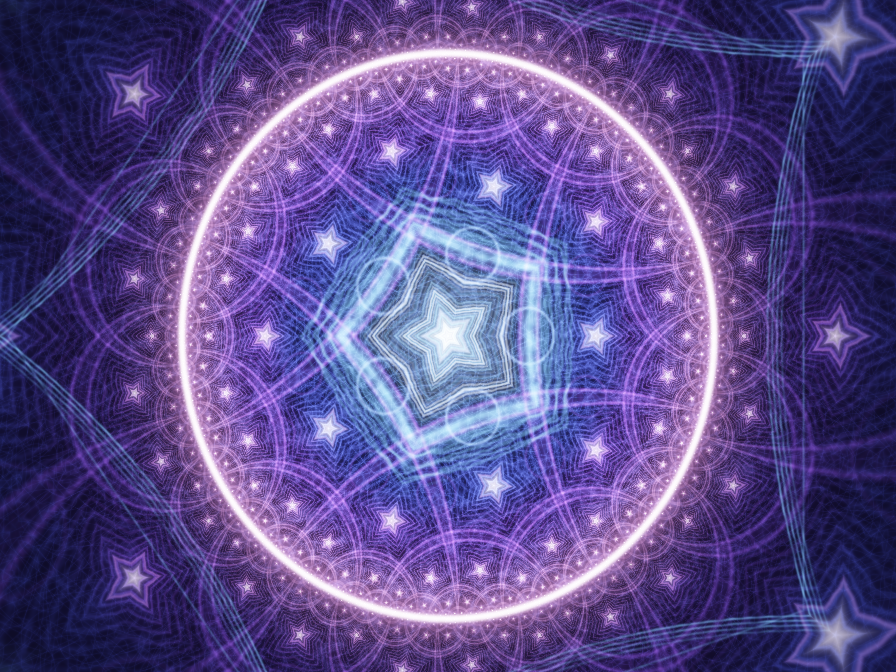
Give the GLSL for this background, as a Shadertoy shader.

```glsl
const vec2 RING_RADII = vec2(0.396, 0.421);  // in canvas heights
const float TAU = 6.2831853;
const float SECTOR = TAU / 5.0;
const float MIRROR_R2 = 2.23607;  // squared radius of a tile-edge circle
const float MIRROR_X = 1.79891;   // its distance from the tile centre
const float TILE_RADIUS = 0.398;
const float BAND_HALF = 0.075;
const float CONTOURS = 10.0;
const float EXPOSURE = 1.5;
const vec3 NIGHT = vec3(0.03, 0.022, 0.085);
const vec3 CYAN = vec3(0.36, 0.68, 1.0);
const vec3 BLUE = vec3(0.25, 0.32, 1.0);
const vec3 VIOLET = vec3(0.5, 0.26, 1.0);
const vec3 PINK = vec3(0.85, 0.48, 0.84);
const vec3 WHITE = vec3(1.0, 0.92, 0.95);

vec2 gradient(vec2 cell) {
    float h = TAU * fract(sin(dot(cell, vec2(127.1, 311.7))) * 43758.5);
    return vec2(cos(h), sin(h));
}

float gradientNoise(vec2 p) {
    vec2 i = floor(p), f = fract(p), e = vec2(0, 1);
    vec2 w = f * f * (3.0 - 2.0 * f);
    float low = mix(dot(gradient(i), f), dot(gradient(i + e.yx), f - e.yx), w.x);
    float high = mix(dot(gradient(i + e), f - e), dot(gradient(i + 1.0), f - 1.0), w.x);
    return mix(low, high, w.y);
}

// Fold the plane into half of one fifth, edge axis along +x
vec2 foldSector(vec2 p) {
    float a = atan(p.y, p.x + 1e-6);
    a = abs(mod(a + 0.5 * SECTOR, SECTOR) - 0.5 * SECTOR);
    return length(p) * vec2(cos(a), sin(a));
}

// Signed hyperbolic distance to the tile edge facing an angle
float edgeDistance(vec2 z, float angle) {
    vec2 d = z - MIRROR_X * vec2(cos(angle), sin(angle));
    return asinh((dot(d, d) - MIRROR_R2) / (sqrt(MIRROR_R2) * max(1.0 - dot(z, z), 1e-4)));
}

// Soft line that keeps its energy when thinner than a pixel
float softLine(float d, float width, float pixel) {
    float w2 = width * width + pixel * pixel * 0.4;
    return exp(-d * d / w2) * width / sqrt(w2);
}

float band(float d, float pixel) {
    float body = 1.0 - smoothstep(BAND_HALF - pixel, BAND_HALF + pixel, abs(d));
    return softLine(abs(d) - BAND_HALF, 0.017, pixel) + 0.28 * body;
}

// Five-pointed radius: 1 at the tile corner, pentagonal near the edge
float starRadius(vec2 z) {
    float notch = mix(0.52, 0.77, smoothstep(0.0, 0.3, length(z)));
    return (0.588 * z.x + (notch - 0.809) * z.y) / (0.588 * notch * TILE_RADIUS);
}

void mainImage(out vec4 fragColor, in vec2 fragCoord) {
    vec2 p = (fragCoord - 0.5 * iResolution.xy) / iResolution.y / RING_RADII;
    float r = length(p);
    float pixel = 1.0 / (iResolution.y * RING_RADII.x);
    float hyperPixel = 2.0 * pixel / max(abs(1.0 - r * r), 0.002);
    bool outside = r > 1.0;
    float q = outside ? 1.0 / r : r;

    // Antipodal disc outside, then reflect into the central pentagon
    vec2 z = foldSector(outside ? -p / (r * r) : p);
    float centralEdge = edgeDistance(z, 0.0);
    for (int i = 0; i < 10; i++) {
        vec2 d = z - vec2(MIRROR_X, 0);
        float d2 = dot(d, d);
        if (d2 >= MIRROR_R2) break;
        z = foldSector(vec2(MIRROR_X, 0) + d * MIRROR_R2 / d2);
    }
    float tilePixel = 0.5 * hyperPixel * (1.0 - dot(z, z));
    float starPixel = tilePixel / TILE_RADIUS;
    float detail = 1.0 - smoothstep(0.03, 0.11, starPixel);

    // Colour drifts from icy centre to rosy rim
    vec3 hue = mix(CYAN, BLUE, smoothstep(0.3, 0.48, q));
    hue = mix(hue, VIOLET, smoothstep(0.56, 0.72, q));
    hue = mix(hue, PINK, smoothstep(0.72, 0.98, q));
    float dim = outside ? 0.13 + 0.55 * exp(-3.2 * (r - 1.0)) : 1.0;

    // Star contours, cores and outlines
    float u = starRadius(z) + 0.012 * detail * gradientNoise(z * 40.0);
    float contour = mix(0.31, pow(0.5 + 0.5 * cos(TAU * CONTOURS * u), 3.0), detail);
    float lift = dim * (1.0 + 0.5 * smoothstep(0.3, 0.6, q));
    vec3 col = NIGHT + hue * lift * (0.08 + contour * (0.17 + 1.3 * exp(-4.0 * u)));
    col += hue * (0.1 + 0.4 * dim) * exp(-8.0 * u * u);
    col += WHITE * (0.6 + 0.8 * dim) * exp(-pow(u / (outside ? 0.1 : 0.15), 2.0));
    col += mix(hue, PINK, 0.5) * (0.35 + 0.5 * dim) * softLine(u - 0.23, 0.02, starPixel);

    // Interlaced bands and small loops on tile edges
    float bands = band(edgeDistance(z, 0.0), hyperPixel) + band(edgeDistance(z, SECTOR), hyperPixel);
    float grain = 0.85 + 0.7 * gradientNoise(p * 45.0);
    float loops = softLine(length(z - vec2(0.304, 0)) - 0.1, 0.006, tilePixel);
    vec3 bandHue = mix(VIOLET, hue, smoothstep(0.7, 0.95, q));
    col += bandHue * dim * (0.95 * bands * grain + 0.3 * loops);

    // Fine crossing filaments, the last two mirrored with the tiles
    for (int i = 0; i < 6; i++) {
        float a = 1.1 * float(i) + 0.3;
        vec2 s = mat2(cos(a), -sin(a), sin(a), cos(a)) * (i > 3 ? z * 2.2 : p) * vec2(7, 24);
        float ridge = 1.0 - abs(gradientNoise(s + 17.0 * float(i)));
        col += mix(BLUE, hue, 0.4) * dim * 0.3 * (i > 3 ? detail : 1.0) * pow(ridge, 20.0);
    }

    // Bright central pentagon with a frayed cyan border
    vec2 s = foldSector(p);
    float fray = gradientNoise(p * 22.0);
    if (centralEdge > 0.0 && !outside) {
        float rings = pow(0.5 + 0.5 * cos(TAU * (u - 0.09) / 0.31), 3.0);
        float fine = 0.6 + 0.4 * cos(TAU * 24.0 * u);
        float fade = 1.0 - smoothstep(0.74, 0.92, u);
        col += mix(CYAN, WHITE, 0.65) * (0.9 * rings + 0.16) * fine * fade;
        col += mix(CYAN, WHITE, 0.4) * 0.75 * exp(-5.0 * u * u);
    }
    float rim = exp(-pow((centralEdge + 0.01) / 0.035, 2.0));
    float halo = exp(-pow((centralEdge + 0.04) / 0.1, 2.0));
    col += CYAN * (rim * (1.1 + 0.8 * fray) + halo * (0.4 + 0.6 * fray));
    col += CYAN * 0.6 * loops * (1.0 - smoothstep(0.42, 0.52, r));

    // Two crossing bundles of pentagonal strands
    for (int i = 0; i < 2; i++) {
        float x = s.x + float(i) * (0.4 * s.y * s.y - 0.02);
        float bundle = smoothstep(0.31, 0.35, x) * (1.0 - smoothstep(0.44, 0.49, x));
        col += CYAN * 0.42 * bundle * pow(0.5 + 0.5 * cos(TAU * (x * 27.0 + 0.35 * fray)), 3.0);
    }

    // Outer cyan arcs meeting in cusps
    float bow = s.x - 0.165 * s.y * s.y + 0.003 * fray;
    float arcs = 0.5 * softLine(s.x - 1.336, 0.004, pixel);
    for (float k = 0.0; k < 4.0; k++)
        arcs += (1.0 - 0.2 * k) * softLine(bow - 1.2 - 0.018 * k, 0.004, pixel);
    col += CYAN * 0.5 * arcs * (1.0 + fray) * smoothstep(1.08, 1.3, r);

    // Glowing ring
    float gap = abs(r - 1.0);
    col += PINK * (0.75 * exp(-gap / 0.028) + (outside ? 0.08 : 0.22) * exp(-gap / 0.13));
    col += WHITE * 2.2 * softLine(gap, 0.011, pixel);

    fragColor = vec4(1.0 - exp(-EXPOSURE * col), 1);
}
```
